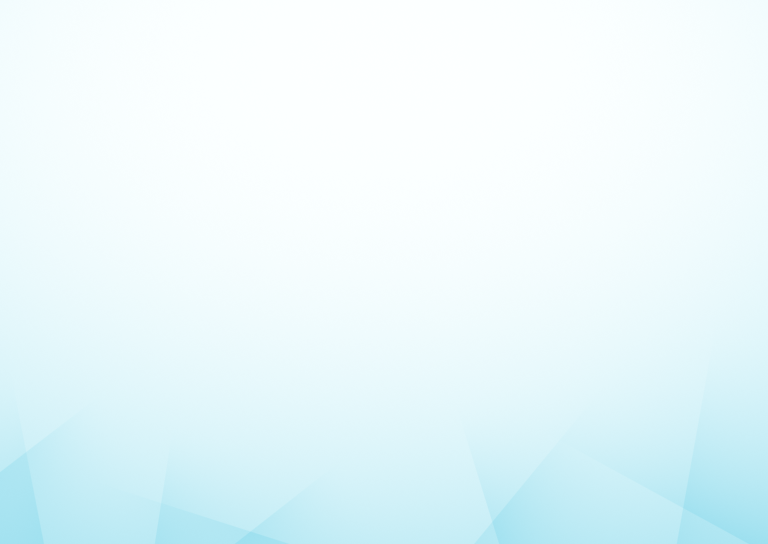
Write a Shadertoy shader that draws this background.

```glsl
// Pale icy backdrop: a soft white glow above translucent blue shards along the bottom.

// Shade beside the edge running from tip to base: fades toward the tip and away from the edge.
float shardShade(vec2 p, vec2 tip, vec2 base, float side) {
    vec2 along = normalize(base - tip);
    vec2 across = side * vec2(-along.y, along.x);
    float dist = dot(p - tip, across);
    float progress = dot(p - tip, along) / length(base - tip);
    float edge = smoothstep(-0.0015, 0.0015, dist);
    return edge * exp(-max(dist, 0.0) / 0.11) * smoothstep(0.0, 0.95, progress);
}

void mainImage(out vec4 fragColor, in vec2 fragCoord) {
    vec2 p = fragCoord / iResolution.xy * vec2(1.414, 1.0);

    // Wide elliptical glow that deepens toward the lower corners
    float radius = length((p - vec2(0.707, 0.89)) * vec2(0.63, 1.0));
    float depth = 0.01 + 0.29 * pow(radius, 2.5);

    // Shard edges as tip.xy, base.xy; the last two are shaded on the opposite side
    const vec4 shards[9] = vec4[9](
        vec4(0.193, 0.280, 0.000, 0.132),
        vec4(0.320, 0.225, 0.285, 0.000),
        vec4(0.634, 0.158, 0.432, 0.000),
        vec4(0.836, 0.268, 0.919, 0.000),
        vec4(1.112, 0.290, 0.873, 0.000),
        vec4(0.974, 0.221, 1.379, 0.000),
        vec4(1.322, 0.425, 1.246, 0.000),
        vec4(0.016, 0.335, 0.081, 0.000),
        vec4(0.147, 0.123, 0.533, 0.000));
    for (int i = 0; i < 9; i++) {
        float side = i < 7 ? 1.0 : -1.0;
        depth += 0.075 * shardShade(p, shards[i].xy, shards[i].zw, side);
    }

    // Depth absorbs red most, leaving cyan
    vec3 color = vec3(1.0, 1.005, 1.003) - depth * vec3(1.0, 0.33, 0.17);

    // Fine grain to soften banding
    float grain = fract(sin(dot(fragCoord, vec2(12.9898, 78.233))) * 43758.5453) - 0.5;
    fragColor = vec4(color + grain / 255.0, 1.0);
}
```
